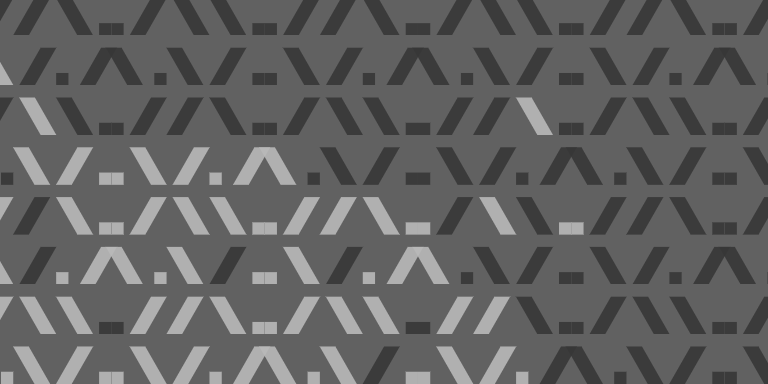
This pattern is drawn by a Shadertoy shader. Its source:

```glsl
// Rows of slanted bars and small blocks forming a mirrored zigzag lattice on grey.
// Each row folds about its axis into five glyph slots; four row layouts alternate.
// A hash picks a light or dark ink per glyph, with light gathering at lower left.

const float PERIOD = 25.0;      // one repeat, in block widths
const float ROW_PITCH = 4.06;
const float GLYPH_HEIGHT = 3.06;

// Slots of half a repeat: centre and lean (0 = block, 1 = outward, -1 = inward)
const vec2 PLAIN_ROW[5] = vec2[5](vec2(0.0, 0.0), vec2(3.0, 1.0), vec2(6.0, 1.0),
                                  vec2(9.5, -1.0), vec2(12.5, 0.0));
const vec2 PEAK_ROW[5] = vec2[5](vec2(1.07, -1.0), vec2(4.0, 0.0), vec2(6.0, -1.0),
                                 vec2(9.5, 1.0), vec2(12.5, 0.0));

float hash(vec2 cell) {
    vec3 q = fract(cell.xyx * vec3(0.1031, 0.1030, 0.0973));
    q += dot(q, q.yzx + 33.33);
    return fract((q.x + q.y) * q.z);
}

float barDistance(vec2 p, float lean) {
    float skewed = p.x - lean * 1.75 * (p.y / GLYPH_HEIGHT - 0.5);
    float side = (abs(skewed) - 0.64) * 0.868;
    return max(side, abs(p.y - 0.5 * GLYPH_HEIGHT) - 0.5 * GLYPH_HEIGHT);
}

float blockDistance(vec2 p) {
    vec2 d = abs(p - vec2(0.0, 0.5)) - 0.5;
    return max(d.x, d.y);
}

// Mostly light inside a rounded lower-left region, rarely light outside it
float inkTone(vec2 centre, float row) {
    vec2 q = max(vec2(centre.x / 42.0, centre.y / 19.4), 0.0);
    float inside = 1.0 - smoothstep(0.9, 1.1, dot(q * q, q));
    float chance = mix(0.06, 0.84, inside);
    float pick = hash(vec2(round(centre.x * 2.0) + 40.0, row + 7.0));
    return pick < chance ? 0.725 : 0.213;
}

void mainImage(out vec4 fragColor, in vec2 fragCoord) {
    float unitsHigh = 31.31;
    vec2 p = fragCoord / iResolution.y * unitsHigh;
    float pixel = unitsHigh / iResolution.y;

    // Row layout: peaks on even rows, half-repeat shift every two rows
    float row = floor(p.y / ROW_PITCH);
    float y = p.y - row * ROW_PITCH;
    bool peaked = mod(row, 2.0) < 0.5;
    float shifted = 1.0 - mod(floor((row + 1.0) * 0.5), 2.0);
    float axis = 9.08 + 0.5 * PERIOD * shifted;
    float x = mod(p.x - axis + 0.5 * PERIOD, PERIOD) - 0.5 * PERIOD;

    // Both mirrored halves, the right one on top
    float grey = 0.38;
    for (float side = -1.0; side < 1.5; side += 2.0) {
        for (int i = 0; i < 5; i++) {
            vec2 slot = peaked ? PEAK_ROW[i] : PLAIN_ROW[i];
            float blockCentre = clamp(slot.x, 0.5, 12.0);
            float d = slot.y == 0.0
                ? blockDistance(vec2(side * x - blockCentre, y))
                : barDistance(vec2(side * x - slot.x, y), slot.y);
            vec2 centre = vec2(p.x - x + side * slot.x, row * ROW_PITCH + 1.5);
            float cover = clamp(0.5 - d / pixel, 0.0, 1.0);
            grey = mix(grey, inkTone(centre, row), 0.9 * cover);
        }
    }
    fragColor = vec4(vec3(grey), 1.0);
}
```
